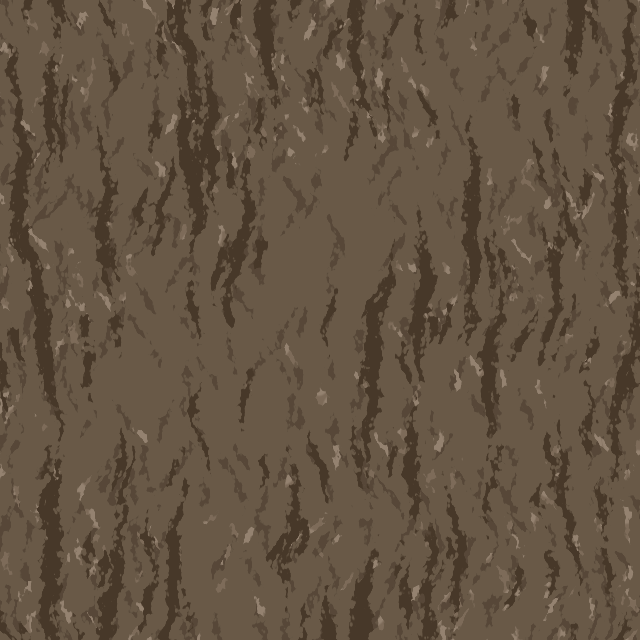
A Shadertoy shader for this texture:

```glsl
#define BARK      vec3(0.41, 0.35, 0.28)
#define FISSURE   vec3(0.28, 0.22, 0.16)
#define SHADE     vec3(0.34, 0.28, 0.22)
#define FLAKE     vec3(0.49, 0.42, 0.35)
#define PALE      vec3(0.58, 0.51, 0.44)
#define GRAIN     vec2(75.0, 50.0)
#define RAGGED    0.022
#define CLUMPING  0.3
#define WANDER    0.008

vec2 hash2(vec2 p) {
    vec3 q = fract(p.xyx * vec3(0.1031, 0.1030, 0.0973));
    q += dot(q, q.yzx + 33.33);
    return fract((q.xx + q.yz) * q.zy);
}

// Distance to the nearest scattered point
float cellular(vec2 p) {
    vec2 cell = floor(p);
    float nearest = 4.0;
    for (int j = -1; j <= 1; j++)
    for (int i = -1; i <= 1; i++) {
        vec2 id = cell + vec2(i, j);
        vec2 offset = id + hash2(id + 200.0) - p;
        nearest = min(nearest, dot(offset, offset));
    }
    return sqrt(nearest);
}

// Spiky ridges that fray the outlines, centred on zero
float splinters(vec2 p) {
    return 0.6 * cellular(p * GRAIN) + 0.4 * cellular(p * GRAIN * 2.1 + 9.0) - 0.46;
}

// Where marks gather: towards the rim and in wavering bands
float clump(vec2 p) {
    vec2 rim = abs(p - 0.5);
    return 2.5 * (max(rim.x, rim.y) - 0.33) + 0.6 * sin(9.0 * p.x + 3.0 * sin(5.0 * p.y));
}

// Scattered, tapered upright strokes; positive inside
float strokes(vec2 p, vec2 grid, vec2 halfSize, float lean, float chance, float seed) {
    vec2 cell = floor(p * grid);
    float field = -1.0;
    for (int j = -1; j <= 1; j++)
    for (int i = -1; i <= 1; i++) {
        vec2 id = cell + vec2(i, j);
        vec2 key = id + seed * 37.0;
        vec2 centre = (id + hash2(key + 50.0)) / grid;
        vec2 shape = hash2(key + 111.0);
        vec2 fate = hash2(key + 173.0);
        if (fate.x > chance + CLUMPING * clump(centre)) continue;
        vec2 size = halfSize * (0.65 + 0.7 * shape);
        vec2 d = p - centre;
        d.x -= lean * (2.0 * fate.y - 1.0) * d.y;
        float along = d.y / size.y;
        field = max(field, size.x * (1.0 - along * along) - abs(d.x));
    }
    return field + RAGGED * splinters(p + seed * 3.7);
}

float cover(float field) {
    float pixel = 1.0 / iResolution.y;
    return smoothstep(-pixel, pixel, field);
}

void mainImage(out vec4 fragColor, in vec2 fragCoord) {
    vec2 p = fragCoord / iResolution.y;

    // Layered sines bend the upright lines
    vec2 bent = p;
    bent.x += WANDER * (sin(13.0 * p.y + 4.0 * p.x) + 0.6 * sin(31.0 * p.y + 9.0 * p.x)
                      + 0.3 * sin(73.0 * p.y - 17.0 * p.x));

    // Small shaded scraps, pale flakes, then short and long fissures
    float scraps = strokes(bent, vec2(30.0, 16.0), vec2(0.005, 0.026), 0.6, 0.65, 1.0);
    float flakes = strokes(bent, vec2(34.0, 22.0), vec2(0.004, 0.014), 0.7, 0.30, 2.0);
    float cracks = strokes(bent, vec2(22.0, 9.0), vec2(0.006, 0.040), 0.3, 0.55, 3.0);
    float fissures = strokes(bent, vec2(10.0, 4.0), vec2(0.011, 0.140), 0.12, 0.70, 4.0);

    // Flat colours, laid from back to front
    float paleness = cover(0.03 * (0.46 - cellular(p * vec2(28.0, 20.0))));
    vec3 color = mix(BARK, SHADE, cover(scraps));
    color = mix(color, mix(FLAKE, PALE, paleness), cover(flakes));
    color = mix(color, FISSURE, cover(max(cracks, fissures)));
    fragColor = vec4(color, 1.0);
}
```
